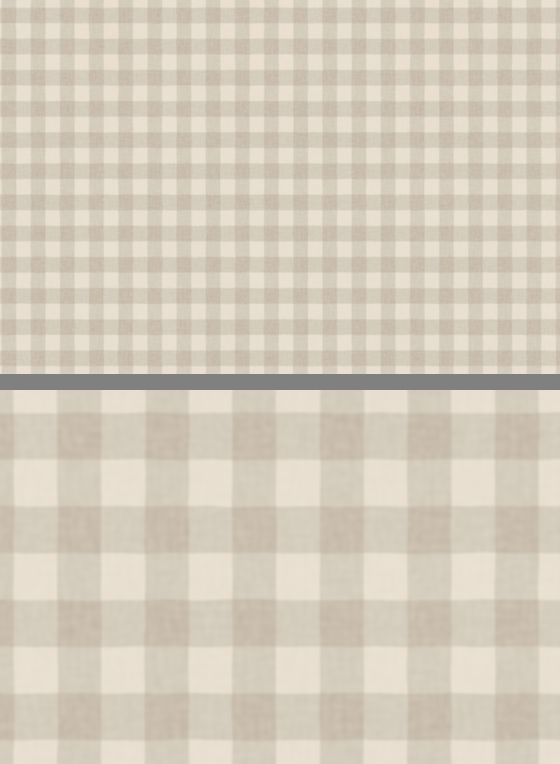
Top: the whole. Bottom: its middle third, enlarged.
Reproduce this pattern procedurally as a Shadertoy shader.

```glsl
// Woven gingham cloth: beige bands crossing on cream, with fine thread grain.

const vec2 REPEATS = vec2(19.2, 12.0);        // checks across and down
const vec2 BAND_CENTER = vec2(0.307, 0.505);  // band position within one check
const float BAND_HALF_WIDTH = 0.25;
const vec3 CREAM = vec3(0.91, 0.875, 0.82);
const vec3 SINGLE_BAND = vec3(0.832, 0.80, 0.74);
const vec3 CROSSING = vec3(0.79, 0.742, 0.68);

// Pseudo-random unit gradient for a lattice point
vec2 latticeGradient(vec2 cell) {
    vec3 p = fract(cell.xyx * vec3(0.1031, 0.1030, 0.0973));
    p += dot(p, p.yzx + 33.33);
    float angle = 6.2832 * fract((p.x + p.y) * p.z);
    return vec2(cos(angle), sin(angle));
}

float gradientNoise(vec2 p) {
    vec2 i = floor(p);
    vec2 f = p - i;
    vec2 u = f * f * f * (f * (f * 6.0 - 15.0) + 10.0);
    float a = dot(latticeGradient(i), f);
    float b = dot(latticeGradient(i + vec2(1, 0)), f - vec2(1, 0));
    float c = dot(latticeGradient(i + vec2(0, 1)), f - vec2(0, 1));
    float d = dot(latticeGradient(i + vec2(1, 1)), f - vec2(1, 1));
    return mix(mix(a, b, u.x), mix(c, d, u.x), u.y);
}

// Smoothed coverage of a band repeating once per unit
float bandCoverage(float x, float center, float halfWidth, float softness) {
    float d = abs(fract(x - center + 0.5) - 0.5) - halfWidth;
    return 1.0 - smoothstep(-softness, softness, d);
}

// Short streaks along both thread directions, plus a little speckle
float threadGrain(vec2 p) {
    float warp = gradientNoise(p * vec2(13.0, 3.0));
    float weft = gradientNoise(p * vec2(3.0, 14.0) + 41.0);
    float speckle = gradientNoise(p * 11.0 + 87.0);
    return 0.4 * warp + 0.35 * weft + 0.4 * speckle;
}

void mainImage(out vec4 fragColor, in vec2 fragCoord) {
    vec2 p = fragCoord / iResolution.xy * REPEATS;
    vec2 softness = 0.018 + 0.6 * REPEATS / iResolution.xy;

    // Slightly uneven band edges
    vec2 wobble = 0.018 * vec2(gradientNoise(p * vec2(0.8, 2.3) + 13.0),
                               gradientNoise(p * vec2(2.3, 0.8) + 59.0));
    vec2 q = p + wobble;
    float vertical = bandCoverage(q.x, BAND_CENTER.x, BAND_HALF_WIDTH, softness.x);
    float horizontal = bandCoverage(q.y, BAND_CENTER.y, BAND_HALF_WIDTH, softness.y);

    // Overlapping dyed threads
    vec3 color = mix(mix(CREAM, SINGLE_BAND, vertical),
                     mix(SINGLE_BAND, CROSSING, vertical), horizontal);

    // Grain shows most in the dyed threads; broad drift varies the checks
    float dyed = 0.5 * (vertical + horizontal);
    color += threadGrain(p) * mix(0.015, 0.05, dyed);
    color += 0.008 * gradientNoise(p * 0.45 + 7.0);

    fragColor = vec4(color, 1.0);
}
```
